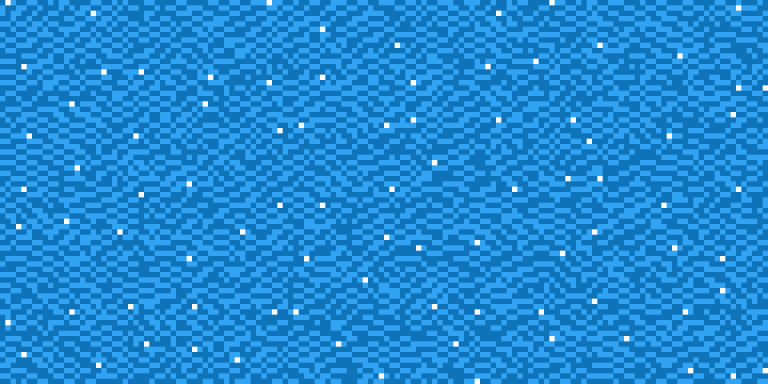
Write a Shadertoy shader that draws this texture.

```glsl
// Woven blue mosaic: square cells in two blues form short staggered dashes,
// made by thresholding band-passed noise that alternates from row to row.
// Sparse white cells are scattered on a jittered coarse grid.

float hash(vec2 p) {
    return fract(sin(dot(p, vec2(127.1, 311.7))) * 43758.5453);
}

// Noise filtered to a period of two rows and about four columns
float weave(vec2 cell) {
    float sum = 0.0;
    for (int y = -2; y <= 2; y++) {
        for (int x = -2; x <= 2; x++) {
            vec2 d = vec2(x, y);
            float falloff = exp(-0.15 * d.x * d.x - 0.35 * d.y * d.y);
            float wave = cos(1.4 * d.x) * cos(3.14159 * d.y);
            sum += (hash(cell + d) - 0.5) * falloff * wave;
        }
    }
    return sum;
}

// One white cell per block, kept apart from those of its neighbours
bool isSparkle(vec2 cell) {
    vec2 block = floor(cell / 11.0);
    vec2 jitter = vec2(hash(block + 37.3), hash(block + 91.7));
    return cell - block * 11.0 == floor(jitter * 9.0);
}

vec3 cellColor(vec2 cell) {
    vec3 darkBlue = vec3(0.06, 0.45, 0.73);
    vec3 lightBlue = vec3(0.19, 0.64, 0.95);
    if (isSparkle(cell)) return vec3(1.0);
    return weave(cell) > 0.08 ? lightBlue : darkBlue;
}

void mainImage(out vec4 fragColor, in vec2 fragCoord) {
    // 72 rows of square cells
    float pixel = 72.0 / iResolution.y;
    vec2 p = fragCoord * pixel - 0.5;
    vec2 cell = floor(p);

    // Blend neighbouring cells across a one-pixel edge
    vec2 blend = clamp((fract(p) - 0.5) / pixel + 0.5, 0.0, 1.0);
    vec3 lower = mix(cellColor(cell), cellColor(cell + vec2(1, 0)), blend.x);
    vec3 upper = mix(cellColor(cell + vec2(0, 1)), cellColor(cell + 1.0), blend.x);
    fragColor = vec4(mix(lower, upper, blend.y), 1.0);
}
```
